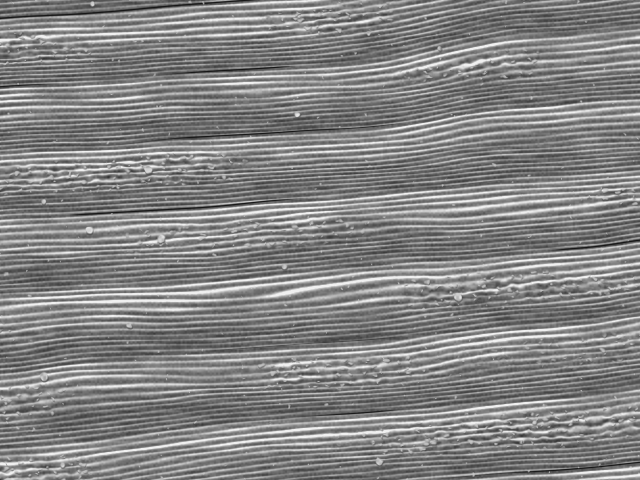
Write a Shadertoy shader that draws this texture.

```glsl
// Electron-micrograph surface: long overlapping cells covered by fine ridges.
// A warped band coordinate shades each cell from a bright upper lip to a dark
// lower flank; a ridge phase follows it, then crevices and debris are added.

const float TAU = 6.2831853;
const float BAND_HEIGHT = 0.152;
const float RIDGES_PER_BAND = 12.0;
const float BAND_SLOPE = 0.08;

float hash(vec2 p) {
    vec3 q = fract(vec3(p.xyx) * 0.1031);
    q += dot(q, q.yzx + 33.33);
    return fract((q.x + q.y) * q.z);
}

float noise(vec2 p) {
    vec2 cell = floor(p);
    vec2 f = fract(p);
    f = f * f * f * (f * (f * 6.0 - 15.0) + 10.0);
    float low = mix(hash(cell), hash(cell + vec2(1, 0)), f.x);
    float high = mix(hash(cell + vec2(0, 1)), hash(cell + vec2(1, 1)), f.x);
    return mix(low, high, f.y);
}

// Counts cells downward; the fraction is 0 at the upper lip of a cell.
float bandCoord(vec2 p) {
    float drift = 0.045 * (noise(p * vec2(1.6, 2.0) + 3.0) - 0.5)
                + 0.012 * (noise(p * vec2(5.0, 4.0) + 7.0) - 0.5);
    return (0.528 + BAND_SLOPE * p.x - p.y + drift) / BAND_HEIGHT;
}

// Ridges crowd together on the lower flank; stretched noise makes them merge.
float ridgePhase(vec2 p, float band, float roughness) {
    float crowding = 0.035 * sin(TAU * (band - 0.82));
    float bend = 1.8 * noise(p * vec2(1.5, 4.0))
               + 0.55 * noise(p * vec2(4.0, 24.0) + 11.0)
               + 0.28 * noise(p * vec2(9.0, 60.0) + 23.0);
    float jitter = 0.35 * roughness * (noise(p * vec2(60.0, 90.0)) - 0.5);
    return RIDGES_PER_BAND * (band + crowding) + bend + jitter;
}

// Rounded ridge with a steeper side, 0 in the groove and 1 on the crest.
float ridgeProfile(float phase) {
    float angle = TAU * phase;
    return pow(0.5 + 0.5 * cos(angle + 0.35 * sin(angle + 1.0)), 1.4);
}

// Scattered round grains, one at most per grid cell.
float grains(vec2 p, float scale, float density, float radius) {
    vec2 q = p * scale;
    vec2 cell = floor(q);
    float soft = scale / iResolution.y;
    float cover = 0.0;
    for (int j = -1; j <= 1; j++) {
        for (int i = -1; i <= 1; i++) {
            vec2 c = cell + vec2(i, j);
            vec2 center = c + vec2(hash(c + 17.0), hash(c + 41.0));
            float r = radius * mix(0.4, 1.0, hash(c + 67.0));
            float present = step(hash(c + 89.0), density);
            float d = length(q - center) - r;
            cover = max(cover, present * (1.0 - smoothstep(-soft, soft, d)));
        }
    }
    return cover;
}

// Broken dark gap where one cell slips under the next.
float crevice(vec2 p, float band) {
    float edge = floor(band + 0.5);
    float broken = smoothstep(0.5, 0.75, noise(vec2(p.x * 4.0, edge * 5.3)));
    float width = 0.009 * broken;
    float soft = 0.8 / (iResolution.y * BAND_HEIGHT);
    return broken * (1.0 - smoothstep(width - soft, width + soft, abs(band - edge)));
}

void mainImage(out vec4 fragColor, in vec2 fragCoord) {
    vec2 p = fragCoord / iResolution.y;
    float band = bandCoord(p);
    float t = fract(band);

    // Debris gathers in patches along the middle of each cell
    float middle = smoothstep(0.1, 0.35, t) * (1.0 - smoothstep(0.5, 0.8, t));
    float patches = smoothstep(0.35, 0.8, noise(p * vec2(3.0, 8.0) + 5.0)) * middle;

    // Ridges, brighter on the lip and uneven along their length
    float lit = smoothstep(0.0, 0.07, t) * (1.0 - smoothstep(0.1, 0.9, t));
    lit = clamp(lit + 0.3 * (noise(p * vec2(3.0, 14.0) + 31.0) - 0.5), 0.0, 1.0);
    float phase = ridgePhase(p, band, patches);
    float strength = 0.55 + 0.9 * noise(vec2(p.x * 8.0, phase * 0.9));
    float groove = mix(0.33, 0.44, lit);
    float crest = mix(0.60, 0.90, lit);
    float gray = mix(groove, crest, ridgeProfile(phase) * strength);

    // Fine streaks and rough grime
    gray += 0.13 * (noise(p * vec2(22.0, 190.0)) - 0.5);
    gray += 0.09 * (noise(p * 230.0) - 0.5);
    gray += 0.22 * patches * (noise(p * vec2(80.0, 130.0) + 9.0) - 0.5);

    gray = mix(gray, 0.08, crevice(p, band));

    // Ragged flecks and a few larger grains with shadows beneath them
    vec2 shadowShift = vec2(-0.001, 0.003);
    vec2 ragged = 0.006 * vec2(noise(p * 120.0), noise(p * 120.0 + 50.0));
    vec2 fleckPoint = p * vec2(0.7, 1.0) + ragged;
    float dusting = smoothstep(0.1, 0.5, patches);
    float flecks = grains(fleckPoint, 75.0, 0.5, 0.24) * dusting;
    float fleckShadow = grains(fleckPoint + shadowShift, 75.0, 0.5, 0.26) * dusting;
    float dust = grains(p + ragged, 42.0, 0.14, 0.10);
    float stones = grains(p + 0.5 * ragged, 9.0, 0.12, 0.075);
    float stoneShadow = grains(p + 0.5 * ragged + shadowShift, 9.0, 0.12, 0.08);
    gray = mix(gray, 0.30, max(0.55 * fleckShadow, 0.7 * stoneShadow));
    gray = mix(gray, 0.82, max(0.8 * flecks, 0.75 * dust));
    gray = mix(gray, 0.62 + 0.3 * noise(p * 150.0), stones);

    fragColor = vec4(vec3(clamp(gray, 0.0, 0.94)), 1.0);
}
```
